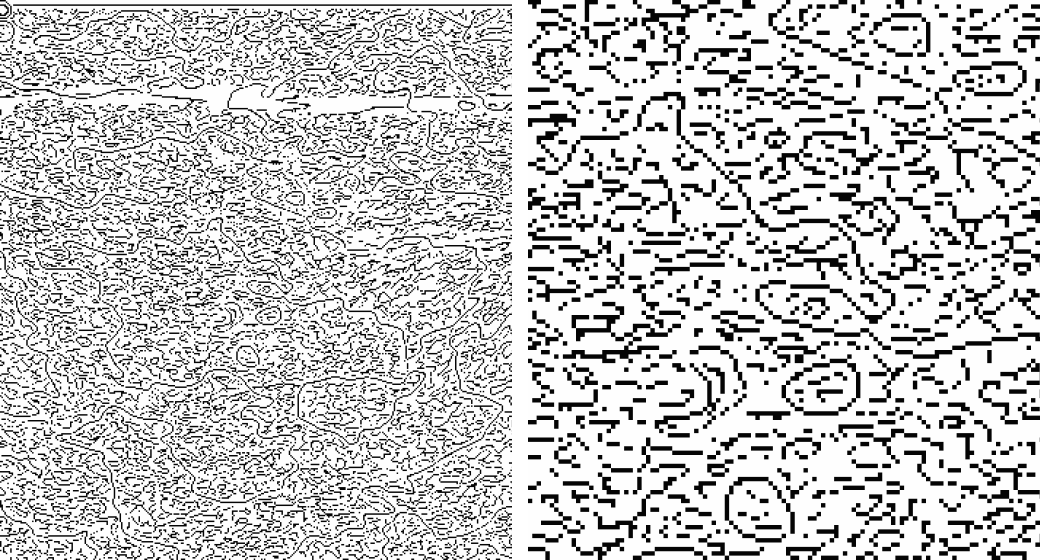
Left: the whole. Right: its middle third, enlarged.
This texture is drawn by a Shadertoy shader. Its source:

```glsl
// Draws a black and white edge map of layered, folded strata as thin stepped lines.
#define ROWS 384.0              // line cells over the canvas height
#define GRAIN vec2(48.0, 95.0)  // frequency of the short strokes
#define STRATA vec2(5.0, 48.0)  // frequency of the long calm lines
#define FOLD vec2(4.0, 7.0)     // frequency of the large outlines
#define VALLEY 0.32             // bend of the layers
#define WEAK_EDGE 0.05          // slope below which strokes vanish
#define DROPOUT 0.06            // share of cells missing from strokes
#define HALO 2.6                // clear cells beside large outlines
#define INK vec3(0.015)
#define PAPER vec3(0.995)

float hash(vec2 p) {
    return fract(sin(dot(p, vec2(127.1, 311.7))) * 43758.5453);
}

vec2 slopeAt(vec2 p) {
    return 2.0 * vec2(hash(p), hash(p + 57.3)) - 1.0;
}

// Gradient noise, about -0.7 to 0.7
float noise(vec2 p) {
    vec2 i = floor(p), f = fract(p);
    vec2 u = f * f * f * (f * (f * 6.0 - 15.0) + 10.0);
    vec2 e = vec2(1.0, 0.0);
    float low = mix(dot(slopeAt(i), f), dot(slopeAt(i + e), f - e), u.x);
    float high = mix(dot(slopeAt(i + e.yx), f - e.yx),
                     dot(slopeAt(i + 1.0), f - 1.0), u.x);
    return mix(low, high, u.y);
}

float bump(float x, float center, float width) {
    float d = (x - center) / width;
    return exp(-d * d);
}

// How far long parallel lines replace the short strokes
float calmness(vec2 p) {
    float band = bump(p.y, 0.822 + 0.01 * sin(p.x * 7.0), 0.022);
    float sweep = 0.65 * smoothstep(0.5, 0.7, p.x) * bump(p.y, 0.56, 0.14);
    return clamp(max(band, sweep), 0.0, 1.0);
}

// x: field of the strokes, y: field of the large outlines
vec2 relief(vec2 p, float calm) {
    float bend = VALLEY * (p.x - 0.42) * (p.x - 0.42) * bump(p.y, 0.5, 0.2);
    bend += 0.02 * (1.0 - calm) * noise(p * vec2(5.0, 6.0));
    bend += 0.008 * (1.0 - calm) * noise(p * 19.0 + 3.7);
    vec2 q = vec2(p.x, p.y - bend);
    vec2 turned = vec2(q.x + 0.3 * q.y, q.y - 0.12 * q.x);
    float strokes = noise(q * GRAIN) + 0.6 * noise(turned * GRAIN * 1.45 + 8.3);
    float layers = noise(q * STRATA + 21.4);
    float outline = noise(q * FOLD + 5.2) + 0.22 * noise(q * FOLD * 4.3);
    return vec2(mix(strokes, layers, calm), outline);
}

// Ink of the frame line and corner rings; -1 outside the margin
float frameInk(vec2 p) {
    float halfCell = 0.5 / ROWS;
    vec2 c = abs(p - vec2(0.005, 0.982));
    float ring = max(max(c.x, c.y), (c.x + c.y) * 0.72);
    if (ring < 0.019) {
        return max(step(abs(ring - 0.0155), halfCell),
                   step(abs(ring - 0.0085), halfCell));
    }
    float depth = 1.0 - p.y;
    return depth < 0.015 ? step(abs(depth - 0.0085), halfCell) : -1.0;
}

// Ink of one cell: zero crossings of the two fields
float cellInk(vec2 cell) {
    vec2 p = (cell + 0.5) / ROWS;
    float border = frameInk(p);
    if (border >= 0.0) return border;

    float calm = calmness(p);
    vec2 here = relief(p, calm);
    vec2 dx = abs(relief(p + vec2(1.0 / ROWS, 0.0), calm) - here);
    vec2 dy = abs(relief(p + vec2(0.0, 1.0 / ROWS), calm) - here);
    vec2 rise = max(max(dx, dy), vec2(1e-5));
    vec2 away = abs(here) / rise;

    float stroke = step(away.x, 0.5);
    stroke *= step(WEAK_EDGE * (1.0 - calm), rise.x);
    stroke *= step(DROPOUT * (1.0 - calm), hash(cell + 0.5));
    stroke *= step(HALO, away.y);
    return max(stroke, step(away.y, 0.5));
}

void mainImage(out vec4 fragColor, in vec2 fragCoord) {
    // Box filter over the cells under this pixel
    float footprint = min(ROWS / iResolution.y, 1.0);
    vec2 corner = fragCoord / iResolution.y * ROWS - 0.5 * footprint;
    vec2 base = floor(corner);
    vec2 cover = clamp((corner + footprint - base - 1.0) / footprint, 0.0, 1.0);

    float ink = 0.0;
    for (int j = 0; j < 2; j++) {
        for (int i = 0; i < 2; i++) {
            vec2 side = vec2(float(i), float(j));
            vec2 weight = mix(1.0 - cover, cover, side);
            float share = weight.x * weight.y;
            if (share > 0.0) ink += share * cellInk(base + side);
        }
    }
    fragColor = vec4(mix(PAPER, INK, ink), 1.0);
}
```
